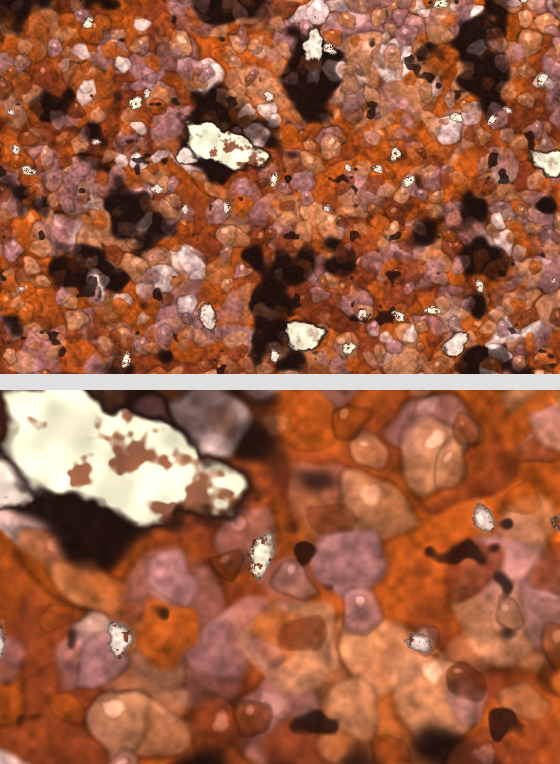
Top: the whole. Bottom: its middle third, enlarged.
Give the GLSL for this texture, as a WebGL 2 fragment shader.

```glsl
#version 300 es
precision highp float;
// Coarse wet sand under a lens: translucent orange, tan and mauve grains over
// dark gaps, with bright mineral flakes. Jittered cells hold rounded grains,
// painted from coarse to fine, then sharp reflective flakes are laid on top.
uniform vec2 u_resolution;
out vec4 fragColor;

const vec3 DARK = vec3(0.12, 0.07, 0.06);
const vec3 BROWN = vec3(0.49, 0.22, 0.12);
const vec3 ORANGE = vec3(0.69, 0.32, 0.11);
const vec3 TAN = vec3(0.77, 0.50, 0.35);
const vec3 MAUVE = vec3(0.65, 0.43, 0.42);
const vec3 PALE = vec3(0.95, 0.80, 0.77);
const vec3 CREAM = vec3(1.0, 0.97, 0.84);
const int GRAIN_LAYERS = 6;
const float COARSE_CELL = 0.2;  // in canvas heights
const float LAYER_RATIO = 0.74;
const float COARSE_FILL = 0.72;
const float FINE_FILL = 0.42;
const float EDGE = 0.004;
const float SHADOW = 0.34;
const float GAIN = 1.13;
const float BLACK_LEVEL = 0.02;
const vec2 LIGHT = vec2(-0.35, 0.94);
const vec2 NUGGET_CENTER = vec2(0.605, 0.605);
const vec2 NUGGET_SIZE = vec2(0.108, 0.044);
const float NUGGET_TILT = -0.42;

vec3 hash3(vec2 p) {
  vec3 k = vec3(dot(p, vec2(127.1, 311.7)), dot(p, vec2(269.5, 183.3)), dot(p, vec2(419.2, 371.9)));
  return fract(sin(k) * 43758.545);
}

float noise(vec2 p) {
  vec2 i = floor(p), f = fract(p);
  f = f * f * (3.0 - 2.0 * f);
  return mix(mix(hash3(i).x, hash3(i + vec2(1, 0)).x, f.x),
             mix(hash3(i + vec2(0, 1)).x, hash3(i + vec2(1, 1)).x, f.x), f.y);
}

float fbm(vec2 p) {
  return 0.54 * noise(p) + 0.29 * noise(p * 2.1 + 7.3) + 0.17 * noise(p * 4.3 + 19.1);
}

vec2 rotate(vec2 p, float a) {
  float c = cos(a), s = sin(a);
  return vec2(c * p.x + s * p.y, c * p.y - s * p.x);
}

// Lumpy rounded outline: below zero inside, zero on the rim
float pebble(vec2 q, float phase) {
  float a = atan(q.y, q.x + 1e-5);
  return length(q) * (1.0 + 0.09 * cos(3.0 * a + phase) + 0.05 * cos(5.0 * a - 2.3 * phase)) - 1.0;
}

vec3 grainColor(float t) {
  vec3 c = mix(BROWN, ORANGE, smoothstep(0.06, 0.16, t));
  c = mix(c, TAN, smoothstep(0.31, 0.44, t));
  c = mix(c, MAUVE, smoothstep(0.62, 0.72, t));
  return mix(c, PALE, smoothstep(0.92, 0.98, t));
}

void grainLayer(inout vec3 color, vec2 p, float cell, float fill, float seed, float region, float detail) {
  vec2 base = floor(p / cell);
  for (int j = -1; j <= 1; j++)
  for (int i = -1; i <= 1; i++) {
    vec2 id = base + vec2(i, j);
    vec3 h = hash3(id + seed), k = hash3(id + seed + 71.7);
    if (h.z > fill) continue;
    float radius = cell * mix(0.27, 0.52, k.x);
    vec2 r = (p - (id + 0.5 + 0.85 * (h.xy - 0.5)) * cell) / radius;
    float stretch = mix(1.0, 1.28, k.z);
    float d = pebble(rotate(r, 6.283 * k.y) * vec2(1.0 / stretch, stretch), 40.0 * k.z);
    color *= 1.0 - SHADOW * k.y * smoothstep(0.24, 0.0, d);
    // Body tone, rim, lit side and a small wet glint
    float tone = clamp(fract(h.x * 7.0 + k.z * 3.0) + 0.75 * (region - 0.5), 0.0, 1.0);
    vec3 body = grainColor(tone) * (0.97 + 0.13 * dot(r, LIGHT) + 0.6 * (detail - 0.5));
    body *= 1.0 - 0.1 * smoothstep(-0.25, 0.0, d);
    float glint = smoothstep(0.34, 0.1, length(r - LIGHT * 0.4 - 0.3 * (k.xy - 0.5)) + 0.6 * (detail - 0.5));
    body += glint * 0.36 * step(0.62, k.y) * PALE;
    color = mix(color, body, smoothstep(EDGE, -EDGE, d * radius) * mix(0.38, 0.92, k.x));
  }
}

// Jagged reflective chip with a dark border and brown stains
void flake(inout vec3 color, vec2 r, vec2 size, float phase, vec3 tint, float stains) {
  vec2 q = r / size;
  float scale = min(size.x, size.y);
  float rough = fbm(r / scale * 1.3 + phase) - 0.5;
  float d = pebble(q, phase) + 0.75 * rough;
  color = mix(color, DARK, 0.8 * smoothstep(0.3, 0.06, d));
  float stain = smoothstep(0.58, 0.72, fbm(r / scale * 1.7 + phase * 3.0));
  vec3 body = mix(tint, BROWN, stain * stains);
  body *= 0.88 + 0.3 * noise(r / scale * 2.5 - phase);
  color = mix(color, body, smoothstep(EDGE, -EDGE, d * scale));
}

void flakeLayer(inout vec3 color, vec2 p, float cell, float chance, float size, float seed, float stains) {
  vec2 base = floor(p / cell);
  for (int j = -1; j <= 1; j++)
  for (int i = -1; i <= 1; i++) {
    vec2 id = base + vec2(i, j);
    vec3 h = hash3(id + seed), k = hash3(id + seed + 33.1);
    if (h.z > chance) continue;
    vec2 r = rotate(p - (id + 0.5 + 0.8 * (h.xy - 0.5)) * cell, 6.283 * k.x);
    vec2 extent = size * mix(0.55, 1.2, k.y) * vec2(1.2, mix(0.6, 1.0, k.z));
    flake(color, r, extent, 20.0 * k.z, mix(PALE, CREAM, k.y), stains);
  }
}

void main() {
  vec2 p = gl_FragCoord.xy / u_resolution.y;
  vec2 warped = p + 0.014 * (vec2(noise(p * 32.0), noise(p * 32.0 + 51.0)) - 0.5);
  float region = fbm(p * 2.6 + 4.0);
  float detail = fbm(p * 62.0);
  float pit = smoothstep(0.6, 0.7, fbm(p * 7.0 + 31.0));
  // Warm bed with dark gaps
  vec3 color = mix(BROWN, ORANGE, smoothstep(0.3, 0.7, fbm(p * 9.0))) * (0.76 + 0.5 * detail);
  float cell = COARSE_CELL;
  for (int n = 0; n < GRAIN_LAYERS; n++) {
    float fill = mix(COARSE_FILL, FINE_FILL, float(n) / float(GRAIN_LAYERS - 1));
    grainLayer(color, warped, cell, fill, 17.0 * float(n) + 3.0, region, detail);
    if (n == 3) color = mix(color, DARK, 0.9 * pit);
    cell *= LAYER_RATIO;
  }
  color = mix(color, DARK, 0.68 * pit);
  // Small dark chips, broad light and fine crisp mottling
  color = mix(color, DARK, 0.8 * smoothstep(0.73, 0.8, fbm(p * 19.0 + 80.0)));
  color *= 0.82 + 0.36 * fbm(p * 4.2 + 60.0);
  color *= 0.88 + 0.24 * noise(p * 125.0);
  color = color * GAIN - BLACK_LEVEL;
  // Bright minerals, from glitter to the large nugget
  flakeLayer(color, p, 0.095, 0.24, 0.014, 211.0, 0.9);
  flakeLayer(color, p, 0.32, 0.38, 0.036, 307.0, 0.3);
  flake(color, rotate(p - NUGGET_CENTER, NUGGET_TILT), NUGGET_SIZE, 2.0, CREAM, 0.8);
  fragColor = vec4(clamp(color, 0.0, 1.0), 1.0);
}
```
